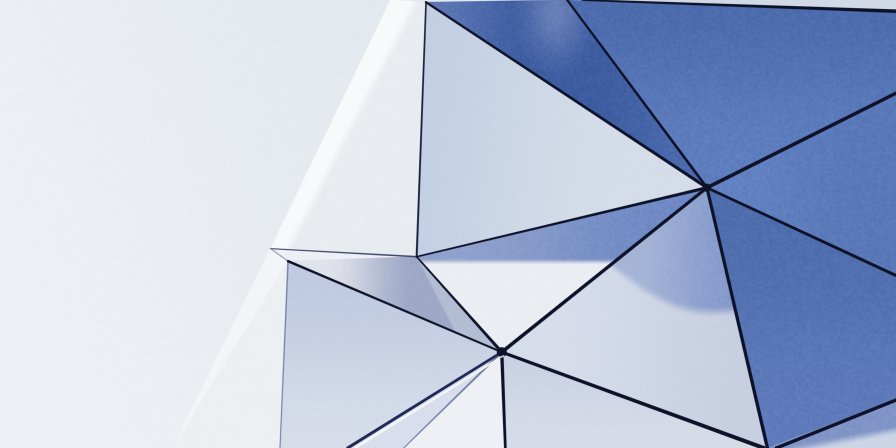
This background is drawn by a Shadertoy shader. Its source:

```glsl
// Faceted wall of pale and blue triangular panels with dark joints, against a bright sky.

// Canvas position (height = 1), pixel size and the colour painted so far
vec2 p;
float px;
vec3 col;

float hash(vec2 q) {
    vec3 h = fract(q.xyx * vec3(.1031, .1030, .0973));
    h += dot(h, h.yzx + 33.33);
    return fract((h.x + h.y) * h.z);
}

float noise(vec2 q) {
    vec2 i = floor(q), f = fract(q);
    f *= f * (3. - 2. * f);
    return mix(mix(hash(i), hash(i + vec2(1, 0)), f.x),
               mix(hash(i + vec2(0, 1)), hash(i + 1.), f.x), f.y);
}

// Signed distance to the line a-b, positive on its left
float side(vec2 a, vec2 b) {
    vec2 d = normalize(b - a), q = p - a;
    return d.x * q.y - d.y * q.x;
}

// Filled triangle of either winding
void panel(vec2 a, vec2 b, vec2 c, vec3 tint) {
    float turn = sign((b.x - a.x) * (c.y - a.y) - (b.y - a.y) * (c.x - a.x));
    float d = min(min(side(a, b) * turn, side(b, c) * turn), side(c, a) * turn);
    col = mix(col, tint, smoothstep(-px, px, d + .0007));
}

// Line whose half width changes from wa to wb
void joint(vec2 a, vec2 b, float wa, float wb, vec3 tint) {
    vec2 d = b - a;
    float t = clamp(dot(p - a, d) / dot(d, d), 0., 1.);
    float dist = length(p - a - d * t) - mix(wa, wb, t);
    col = mix(col, tint, smoothstep(px, -px, dist));
}

void mainImage(out vec4 fragColor, in vec2 fragCoord) {
    p = fragCoord / iResolution.y;
    px = .75 / iResolution.y;

    // Corners shared by the panels
    vec2 apex = vec2(.951, .995), hub = vec2(1.578, .581), knee = vec2(.93, .427);
    vec2 node = vec2(1.12, .214), ridge = vec2(1.266, 1.), tip = vec2(.604, .445);
    vec2 elbow = vec2(.643, .417), foot = vec2(.625, 0), heel = vec2(.776, 0);
    vec2 base = vec2(1.128, 0), corner = vec2(1.713, 0), top = vec2(.872, 1.);
    vec2 eastHigh = vec2(2, .792), eastLow = vec2(2, .385), eastFoot = vec2(2, .107);

    vec3 ink = vec3(.05, .07, .16), white = vec3(.93, .94, .96);
    vec3 blue = vec3(.35, .47, .72), pale = vec3(.8, .835, .9);
    float grain = noise(p * 190.) - .5;

    // Sky
    col = mix(vec3(.935, .94, .96), vec3(.89, .915, .935), smoothstep(0., .9, p.x * .7 + p.y * .3));

    // Bright left wall with a lit rim
    vec3 wall = mix(vec3(.91, .925, .94), vec3(.97, .975, .98),
                    smoothstep(.055, .03, -side(tip, top) - .03 * p.y + .02));
    panel(top, apex, tip, wall);
    panel(apex, knee, tip, wall);
    panel(tip, knee, elbow, white);
    panel(tip, elbow, vec2(.385, 0), vec3(.95, .96, .97));
    panel(elbow, foot, vec2(.385, 0), vec3(.925, .94, .95));

    // Large pale panel
    panel(apex, hub, knee, mix(vec3(.76, .81, .89), vec3(.83, .865, .91),
          smoothstep(.9, 1.45, p.x + .15 * (1. - p.y))));

    // Deep blue panels
    vec3 deep = mix(vec3(.37, .47, .71), vec3(.24, .36, .63), smoothstep(.95, 1.2, p.x));
    deep = mix(deep, vec3(.5, .57, .76), .65 * smoothstep(.16, .0, length((p - vec2(1.24, .97)) * vec2(1.5, 1))));
    panel(apex, ridge, hub, mix(deep, blue, smoothstep(1.3, 1.55, p.x) * .5));
    vec3 broad = mix(vec3(.3, .42, .68), vec3(.37, .49, .74), smoothstep(1., .65, p.y));
    panel(ridge, vec2(2, 1), hub, broad);
    panel(hub, vec2(2, 1), eastHigh, broad);
    panel(hub, eastHigh, eastLow, mix(vec3(.39, .51, .76), blue, smoothstep(1.6, 1.95, p.x)));
    vec3 lower = mix(vec3(.31, .43, .68), vec3(.37, .48, .73), smoothstep(.5, .05, p.y));
    panel(hub, eastLow, corner, lower);
    panel(corner, eastLow, eastFoot, lower);
    panel(corner, eastFoot, vec2(2, 0), mix(vec3(.5, .58, .78), pale,
          smoothstep(.012, -.012, side(vec2(1.79, 0), vec2(2, .04)))));

    // Panels crossed by the cast shadow
    vec3 shade = mix(vec3(.56, .63, .8), vec3(.44, .54, .77), smoothstep(1., 1.5, p.x));
    panel(knee, hub, node, mix(vec3(.92, .93, .95), shade, smoothstep(.408, .424, p.y)));
    float shadowEdge = .4 - .33 * (p.x - 1.37) - .04 * sin((p.x - 1.37) * 11.);
    panel(node, hub, corner, mix(mix(vec3(.84, .865, .92), vec3(.78, .81, .88), smoothstep(1.2, 1.7, p.x)),
          mix(vec3(.65, .71, .84), vec3(.52, .6, .8), smoothstep(1.4, 1.65, p.x)),
          smoothstep(-.012, .018, p.y - shadowEdge)));

    // Lower panels
    panel(node, corner, base, mix(vec3(.78, .815, .89), vec3(.84, .86, .91), smoothstep(.25, 0., p.y)));
    panel(node, base, heel, mix(vec3(.85, .87, .93), white, smoothstep(-.004, .004, side(heel + vec2(.125, 0), node) * -1.)));
    vec3 slope = mix(vec3(.75, .79, .88), vec3(.84, .865, .915), smoothstep(.4, .0, p.y));
    panel(elbow, node, heel, slope);
    panel(elbow, heel, foot, slope);
    vec3 fold = mix(vec3(.88, .89, .92), vec3(.62, .66, .78), smoothstep(.72, .93, p.x));
    panel(elbow, knee, node, mix(fold, vec3(.7, .74, .83), smoothstep(-.003, .003, side(node - vec2(.08, 0), knee) * -1.)));

    // Fine surface grain, strongest on the blue
    col += grain * mix(.035, .006, smoothstep(.4, .8, col.r));

    // Light strip along the top
    panel(vec2(1.3, 1), vec2(2, 1), vec2(2, .975), vec3(.82, .85, .9));
    joint(vec2(1.3, 1.), vec2(2, .975), .002, .004, ink);

    // Thin joints on the pale side
    joint(apex, knee, .0018, .0022, vec3(.1, .13, .25));
    joint(tip, knee, .0012, .0018, vec3(.25, .28, .4));
    joint(tip, elbow, .001, .001, vec3(.5, .54, .64));
    joint(elbow, foot, .0016, .0012, vec3(.45, .51, .68));
    joint(elbow, node, .0028, .0022, ink);
    joint(knee, node, .0018, .0035, ink);
    joint(node, heel + vec2(.125, 0), .0025, .0012, vec3(.45, .5, .64));
    joint(node, heel, .003, .0034, vec3(.12, .16, .34));
    joint(node + vec2(.004, -.008), heel + vec2(.016, 0), .002, .003, vec3(.96));

    // Heavy joints around the hub and node
    joint(apex, hub, .0025, .0035, ink);
    joint(ridge, hub, .0025, .003, ink);
    joint(knee, hub, .0018, .0035, ink);
    joint(hub, node, .0035, .004, ink);
    joint(hub, eastHigh, .004, .0038, ink);
    joint(hub, eastLow, .003, .0034, ink);
    joint(hub, corner, .0035, .0038, ink);
    joint(node, corner - vec2(.008, 0), .0035, .0045, ink);
    joint(node, base, .0038, .003, ink);
    joint(corner + vec2(.02, 0), eastFoot, .0038, .0038, ink);
    joint(hub, hub, .009, .009, ink);
    joint(node, node, .011, .011, ink);
    joint(node + vec2(-.005, -.012), node + vec2(.004, -.009), .002, .002, vec3(.8));

    fragColor = vec4(col, 1);
}
```
